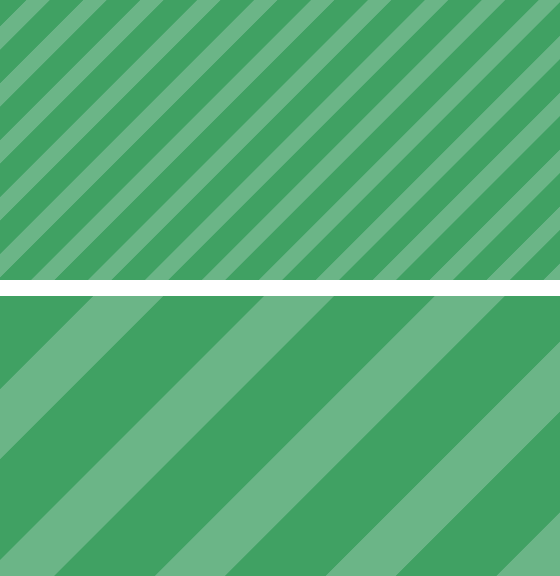
Top: the whole. Bottom: its middle third, enlarged.
Write a WebGL 1 fragment shader that draws this pattern.

```glsl
precision highp float;

// Flat diagonal stripes rising to the right at 45 degrees, pale green on green.
// A single diagonal coordinate is wrapped into repeats, and the distance to
// the nearest stripe centre gives a smoothed band.

uniform vec2 u_resolution;

// Distance along the diagonal coordinate to the nearest stripe centre.
float stripeDistance(float diagonal, float period, float centre) {
    return abs(fract((diagonal - centre) / period + 0.5) - 0.5) * period;
}

void main() {
    // Canvas-height units, measured from the upper left corner
    vec2 p = gl_FragCoord.xy / u_resolution.y;
    float diagonal = p.x + 1.0 - p.y;

    // Stripes cover 41 percent of each repeat
    float period = 0.2033;
    float halfWidth = 0.205 * period;
    float d = stripeDistance(diagonal, period, 0.1362) - halfWidth;

    // Edge smoothing about one pixel wide across the stripe
    float soft = 0.7 / u_resolution.y;
    float stripe = 1.0 - smoothstep(-soft, soft, d);

    vec3 green = vec3(0.25, 0.63, 0.39);
    vec3 paleGreen = vec3(0.42, 0.71, 0.53);
    gl_FragColor = vec4(mix(green, paleGreen, stripe), 1.0);
}
```
